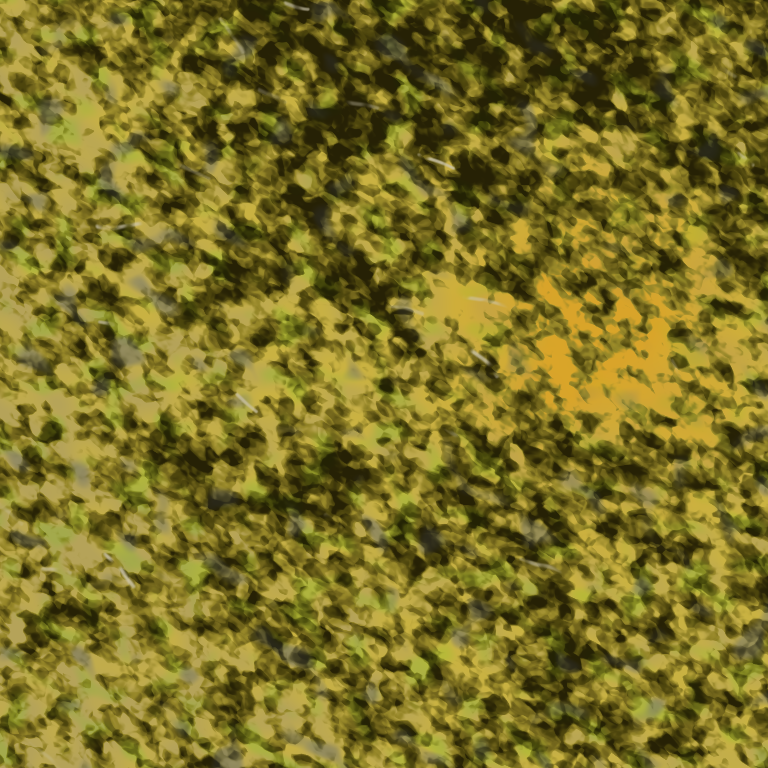
A three.js fragment shader for this texture:

```glsl
// Sunlit autumn foliage on a slope: soft leaf flecks leaning down to the right.
// Blended random cells and gradient noise give a tone, which a colour ramp
// turns into shadow, olive and gold; broad regions and pale twigs complete it.

#define SLOPE -0.62        // lean of the flecks, radians
#define STRETCH 1.3        // length of flecks against their width
#define LEAF_SCALE 60.0    // flecks across the canvas
#define LEAF_SOFTNESS 11.0 // higher gives crisper flecks
#define CONTRAST 1.75
#define BRIGHTNESS 0.02
#define TWIGS 22
#define TWIG_WIDTH 0.0024

varying vec2 vUv;

const vec3 SHADOW = vec3(0.15, 0.13, 0.02);
const vec3 MOSS   = vec3(0.30, 0.27, 0.05);
const vec3 OLIVE  = vec3(0.45, 0.40, 0.11);
const vec3 OCHRE  = vec3(0.59, 0.53, 0.16);
const vec3 STRAW  = vec3(0.71, 0.64, 0.35);
const vec3 GOLD   = vec3(0.79, 0.70, 0.26);
const vec3 AMBER  = vec3(0.86, 0.64, 0.15);
const vec3 STONE  = vec3(0.33, 0.33, 0.28);
const vec3 BARK   = vec3(0.80, 0.77, 0.67);

vec3 hash3(vec2 p) {
  vec3 q = fract(p.xyx * vec3(0.1031, 0.1030, 0.0973));
  q += dot(q, q.yxz + 33.33);
  return fract((q.xxy + q.yzz) * q.zyx);
}

mat2 rotation(float a) {
  float c = cos(a), s = sin(a);
  return mat2(c, s, -s, c);
}

float gradientDot(vec2 cell, vec2 offset) {
  float a = 6.2832 * hash3(cell).x;
  return dot(vec2(cos(a), sin(a)), offset);
}

float noise(vec2 p) {
  vec2 i = floor(p), f = fract(p);
  vec2 u = f * f * f * (f * (f * 6.0 - 15.0) + 10.0);
  vec2 e = vec2(1.0, 0.0);
  return mix(mix(gradientDot(i, f), gradientDot(i + e, f - e), u.x),
             mix(gradientDot(i + e.yx, f - e.yx), gradientDot(i + 1.0, f - 1.0), u.x), u.y);
}

// Random tones of scattered elliptical leaves, blended by closeness
float leaves(vec2 p) {
  vec2 cell = floor(p);
  float sum = 0.0, total = 0.0001;
  for (int y = -1; y <= 1; y++) {
    for (int x = -1; x <= 1; x++) {
      vec2 id = cell + vec2(float(x), float(y));
      vec3 h = hash3(id + 17.0);
      vec2 d = rotation(2.4 * (h.z - 0.5)) * (p - id - 0.15 - 0.7 * h.xy);
      d *= vec2(0.85, 1.2);
      float weight = exp(-LEAF_SOFTNESS * dot(d, d));
      sum += weight * (2.0 * hash3(id + 71.0).y - 1.0);
      total += weight;
    }
  }
  return sum / total;
}

// Soft round region, 1 at its centre
float patchAt(vec2 p, vec2 centre, vec2 size) {
  vec2 d = (p - centre) / size;
  return exp(-dot(d, d));
}

// Short, bent and broken pale twigs
float twigs(vec2 uv) {
  float cover = 0.0;
  vec2 bend = 0.006 * vec2(noise(uv * 24.0), noise(uv * 24.0 + 40.0));
  for (int i = 0; i < TWIGS; i++) {
    vec3 h = hash3(vec2(float(i) * 3.7, 9.0));
    vec3 k = hash3(vec2(float(i) * 5.3, 31.0));
    vec2 d = rotation(-SLOPE - 1.1 * (k.x - 0.4)) * (uv - h.xy + bend);
    float halfLength = mix(0.008, 0.035, k.y * k.y);
    float dist = length(vec2(max(abs(d.x) - halfLength, 0.0), d.y));
    float line = 1.0 - smoothstep(0.2 * TWIG_WIDTH, 1.7 * TWIG_WIDTH, dist);
    cover = max(cover, line * mix(0.25, 0.9, k.z));
  }
  return cover * smoothstep(-0.35, 0.25, noise(uv * 55.0 + 8.0));
}

vec3 foliageRamp(float t, vec3 light) {
  vec3 c = mix(SHADOW, MOSS, smoothstep(0.04, 0.20, t));
  c = mix(c, OLIVE, smoothstep(0.20, 0.43, t));
  c = mix(c, OCHRE, smoothstep(0.43, 0.66, t));
  return mix(c, light, smoothstep(0.64, 0.88, t));
}

void main() {
  vec2 grain = rotation(-SLOPE) * vUv * vec2(1.0 / sqrt(STRETCH), sqrt(STRETCH));
  vec2 warped = grain + 0.006 * vec2(noise(grain * 38.0), noise(grain * 38.0 + 19.0));
  vec2 area = vUv + 0.09 * vec2(noise(vUv * 7.0), noise(vUv * 7.0 + 50.0));

  // Broad light, shade and the amber crown
  float amber = patchAt(area, vec2(0.78, 0.57), vec2(0.15, 0.17));
  float dry = 1.0 - smoothstep(0.05, 0.65, area.x + 0.35 * area.y);
  float shade = smoothstep(0.62, 0.95, area.y) * smoothstep(0.05, 0.5, area.x);
  shade += 0.7 * patchAt(area, vec2(0.74, 0.10), vec2(0.13, 0.09));
  shade += 0.7 * patchAt(area, vec2(0.36, 0.36), vec2(0.13, 0.07));
  float tone = BRIGHTNESS + 0.55 * amber + 0.4 * dry - 0.75 * shade;

  // Clumps down to single leaves
  tone += 0.9 * noise(grain * 5.0) + 1.3 * noise(grain * 14.0 + 7.0);
  tone += 1.7 * noise(warped * 34.0 + 3.0) + 0.7 * noise(warped * 125.0);
  tone += leaves(warped * LEAF_SCALE) + 0.7 * leaves(warped * LEAF_SCALE * 1.65 + 23.0);
  float t = 1.0 / (1.0 + exp(-CONTRAST * tone));

  // Hue of the lit leaves, with greener and greyer places
  float straw = clamp(0.3 + 0.6 * dry + 1.1 * noise(grain * 20.0 + 60.0), 0.0, 1.0);
  vec3 light = mix(mix(GOLD, STRAW, straw), AMBER, clamp(1.1 * amber, 0.0, 0.9));
  vec3 color = foliageRamp(t, light);
  float green = smoothstep(0.0, 0.45, noise(grain * 26.0 + 90.0)) * (1.0 - amber);
  color *= mix(vec3(1.0), vec3(0.90, 1.04, 0.85), green);
  float grey = smoothstep(0.22, 0.5, noise(warped * 22.0 + 130.0)) * (1.0 - amber);
  color = mix(color, STONE * (0.5 + t), 0.6 * grey);

  color = mix(color, BARK, twigs(vUv));
  gl_FragColor = vec4(color, 1.0);
}
```
